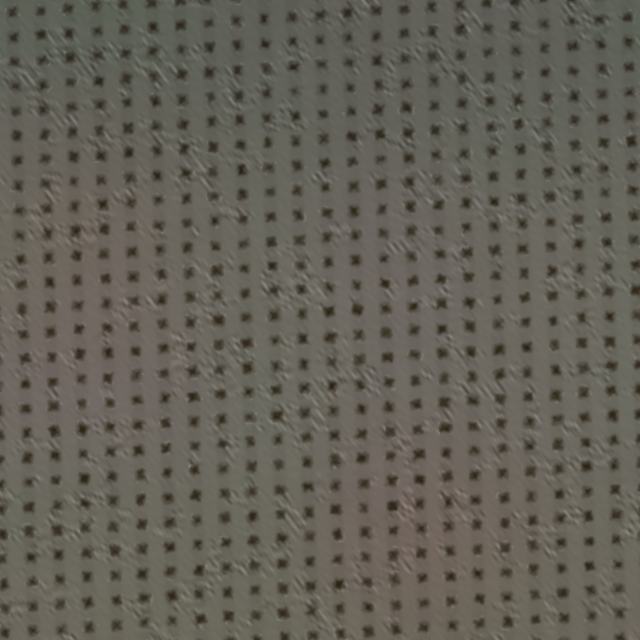
Give the GLSL for this texture, as a three.js fragment shader.

```glsl
#define COLUMN_STEP vec2(0.04355, 0.00315)
#define ROW_STEP vec2(0.0013, -0.03867)
#define FIRST_HOLE vec2(0.0195, 0.9805)
#define HOLE_HALF 0.0078
#define HOLE_ROUND 0.0035
#define EDGE_BLUR 0.0042
#define JITTER 0.0016
#define FLECK_SCALE 190.0
#define FLECK_STRENGTH 0.13

varying vec2 vUv;

const vec3 PLATE_TOP = vec3(0.372, 0.378, 0.345);
const vec3 PLATE_MID = vec3(0.428, 0.414, 0.382);
const vec3 PLATE_LOW = vec3(0.425, 0.408, 0.365);
const vec3 HOLE_RIM = vec3(0.275, 0.25, 0.205);
const vec3 HOLE_CORE = vec3(0.17, 0.14, 0.08);

float hash(vec2 p) {
  vec3 q = fract(vec3(p.xyx) * 0.1031);
  q += dot(q, q.yzx + 33.33);
  return fract((q.x + q.y) * q.z);
}

float noise(vec2 p) {
  vec2 i = floor(p), f = fract(p);
  f = f * f * (3.0 - 2.0 * f);
  return mix(mix(hash(i), hash(i + vec2(1.0, 0.0)), f.x),
             mix(hash(i + vec2(0.0, 1.0)), hash(i + 1.0), f.x), f.y);
}

// Lattice coordinates of a point on the slanted grid
vec2 toLattice(vec2 p) {
  vec2 a = COLUMN_STEP, b = ROW_STEP;
  return vec2(p.x * b.y - p.y * b.x, a.x * p.y - a.y * p.x) / (a.x * b.y - a.y * b.x);
}

float roundedBox(vec2 p, vec2 halfSize, float radius) {
  vec2 q = abs(p) - halfSize + radius;
  return length(max(q, 0.0)) + min(max(q.x, q.y), 0.0) - radius;
}

// Signed distance to the worn hole of one cell
float holeDistance(vec2 p, vec2 cell) {
  vec2 id = cell + 40.0;
  vec2 center = FIRST_HOLE + cell.x * COLUMN_STEP + cell.y * ROW_STEP;
  center += JITTER * (vec2(hash(id), hash(id + 71.0)) - 0.5);
  float turn = 0.6 * (hash(id + 13.0) - 0.5);
  float c = cos(turn), s = sin(turn);
  vec2 local = mat2(c, s, -s, c) * (p - center);
  vec2 size = HOLE_HALF * (0.88 + 0.24 * vec2(hash(id + 29.0), hash(id + 53.0)));
  float ragged = 0.0036 * (noise(p * 170.0 + 9.0) - 0.5);
  return roundedBox(local, size, HOLE_ROUND) + ragged;
}

// Uneven plate colour with soft warm and green stains
vec3 plateColor(vec2 p) {
  vec3 color = mix(PLATE_LOW, PLATE_MID, smoothstep(0.0, 0.4, p.y));
  color = mix(color, PLATE_TOP, smoothstep(0.5, 1.0, p.y));
  float warm = exp(-28.0 * dot(p - vec2(0.12, 0.63), p - vec2(0.12, 0.63)))
             + exp(-35.0 * dot(p - vec2(0.68, 0.15), p - vec2(0.68, 0.15)));
  color += warm * vec3(0.018, -0.009, -0.006);
  color += (noise(p * 5.0 + 3.0) - 0.5) * vec3(-0.018, 0.012, -0.008);
  return color * (0.985 + 0.03 * noise(p * 22.0));
}

// Sparse slanted scuffs, lit on one side and shaded on the other
float scuffs(vec2 p) {
  vec2 q = mat2(0.8, -0.6, 0.6, 0.8) * p * vec2(FLECK_SCALE);
  q.y *= 0.5;
  float relief = noise(q) - noise(q + vec2(0.7, 0.3));
  float patches = smoothstep(0.48, 0.85, noise(p * 36.0 + 17.0));
  return relief * (0.12 + patches);
}

void main() {
  vec2 lattice = toLattice(vUv - FIRST_HOLE);
  vec2 cell = floor(lattice + 0.5);
  vec2 id = cell + 40.0;
  float d = holeDistance(vUv, cell);

  // Plate, slightly darker along each column of holes
  vec3 color = plateColor(vUv);
  float column = abs(lattice.x - cell.x);
  color *= 1.0 - 0.045 * (1.0 - smoothstep(0.12, 0.36, column));
  color += FLECK_STRENGTH * scuffs(vUv);

  // Hole with blurred rim, dark core and varied depth
  float depth = 0.78 + 0.22 * hash(id + 97.0);
  float blur = EDGE_BLUR * (0.75 + 0.5 * hash(id + 5.0));
  float rim = 1.0 - smoothstep(-blur, blur, d);
  float core = 1.0 - smoothstep(-0.0075, -0.0005, d);
  float mottled = 0.6 + 0.6 * noise(vUv * 210.0 + 31.0);
  vec3 inside = mix(HOLE_RIM, HOLE_CORE, clamp(core * mottled, 0.0, 1.0));
  inside += vec3(-0.012, 0.0, 0.014) * smoothstep(0.5, 1.0, vUv.y);
  color = mix(color, inside, rim * depth);

  // Bright chips on the edges of some holes
  float edge = exp(-pow((d - 0.003) / 0.0025, 2.0));
  float chip = smoothstep(0.68, 0.95, noise(vUv * 130.0 + 61.0));
  color += 0.06 * edge * chip * step(0.45, hash(id + 19.0));

  gl_FragColor = vec4(color, 1.0);
}
```
